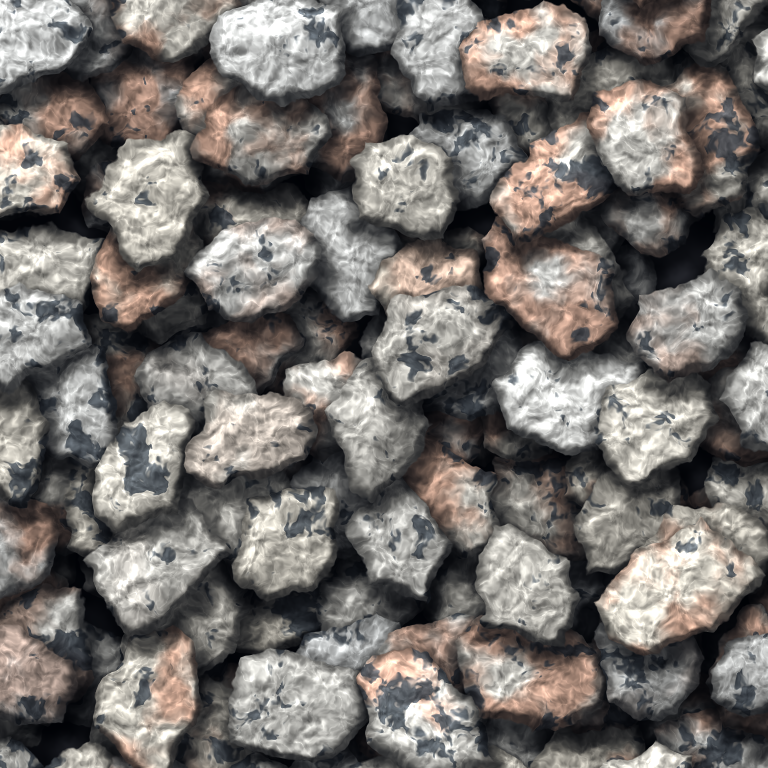
This texture is drawn by a Shadertoy shader. Its source:

```glsl
#define STONES 5.8
#define LAYERS 4
#define FACETS 8
#define JITTER 0.62
#define EDGE_WARP 0.075
#define ROUGHNESS 1.5
#define PINK_SHARE 0.5
#define SHADOW 0.72
#define LIGHT normalize(vec3(-0.3, 0.6, 0.75))

float hash(vec2 p) {
    return fract(sin(dot(p, vec2(127.1, 311.7))) * 43758.5453);
}

float noise(vec2 p) {
    vec2 i = floor(p), f = fract(p);
    f = f * f * (3.0 - 2.0 * f);
    return mix(mix(hash(i), hash(i + vec2(1, 0)), f.x),
               mix(hash(i + vec2(0, 1)), hash(i + vec2(1, 1)), f.x), f.y);
}

float fbm(vec2 p) {
    float sum = 0.0, amp = 0.53;
    for (int i = 0; i < 4; i++) {
        sum += amp * noise(p);
        p = mat2(1.6, 1.2, -1.2, 1.6) * p + 5.3;
        amp *= 0.5;
    }
    return sum;
}

// Granite: pale feldspar, pink stains, dark mica and a crackled, rough skin
vec3 granite(vec2 p, vec2 id, vec3 normal) {
    vec2 t = p + 3.7 * mod(id, 41.0);
    float blotch = fbm(t * 5.5);
    float stain = fbm(t * 2.6 + 17.0);
    float fine = noise(t * 34.0);
    float relief = fbm(t * 9.0) - fbm(t * 9.0 + vec2(-0.14, 0.28));
    float crack = 1.0 - abs(2.0 * noise(t * 17.0 + 3.0 * blotch) - 1.0);

    vec3 pale = mix(vec3(0.80, 0.81, 0.81), vec3(0.86, 0.84, 0.79), hash(id + 0.37));
    vec3 pink = vec3(0.83, 0.65, 0.56);
    vec3 mica = vec3(0.25, 0.28, 0.31);

    float pinkness = smoothstep(1.0 - PINK_SHARE, 1.15 - PINK_SHARE, hash(id + 0.61));
    vec3 col = mix(pale, pink, pinkness * smoothstep(0.36, 0.62, stain) * 0.85);
    float micaLevel = mix(0.54, 0.72, hash(id + 0.83));
    float dark = smoothstep(micaLevel, micaLevel + 0.1, blotch + 0.16 * (fine - 0.5));
    col = mix(col, mica, dark * 0.85);
    col *= 0.82 + 0.24 * fine + 0.16 * crack * crack * crack;
    col *= mix(0.82, 1.1, hash(id + 0.19));

    float light = 0.34 + 0.78 * max(dot(normal, LIGHT), 0.0);
    return col * light * clamp(1.0 + ROUGHNESS * relief, 0.5, 1.5);
}

// Paints one faceted stone, with its shadow, over the pile
void paintStone(inout vec3 col, vec2 p, vec2 id, float depth, float px) {
    float turn = 6.2832 * hash(id + 0.11);
    vec2 axis = vec2(cos(turn), sin(turn));
    float halfLength = mix(0.46, 0.64, hash(id + 0.23));
    float halfWidth = mix(0.34, 0.43, hash(id + 0.47));
    float edge = 1.0, shade = 1.0, total = 0.0;
    vec2 slopeSum = vec2(0.0);

    // Each facet has a steep flank and a gentler shoulder, joined by a soft minimum
    for (int i = 0; i < FACETS; i++) {
        vec2 seed = id + 7.31 * float(i + 1);
        float a = 6.2832 * (float(i) + 0.75 * hash(seed)) / float(FACETS);
        vec2 n = vec2(cos(a), sin(a));
        vec2 along = vec2(dot(n, axis), n.x * axis.y - n.y * axis.x);
        float reach = length(along * vec2(halfLength, halfWidth));
        reach *= mix(0.82, 1.06, hash(seed + 0.3));
        float e = reach - dot(p, n);
        edge = min(edge, e);
        shade = min(shade, e + dot(vec2(0.03, -0.08), n));
        float slope = mix(0.1, 0.95, hash(seed + 0.6));
        float flank = exp(-45.0 * clamp(2.4 * e, -0.5, 1.5));
        float shoulder = exp(-45.0 * clamp(0.09 + slope * e, -0.5, 1.5));
        slopeSum += n * (2.4 * flank + slope * shoulder);
        total += flank + shoulder;
    }

    col *= 1.0 - SHADOW * smoothstep(-0.17, 0.03, shade);
    if (edge > -px) {
        vec3 normal = normalize(vec3(slopeSum / total, 1.0));
        vec3 stone = granite(p, id, normal) * depth;
        stone *= mix(0.68, 1.0, smoothstep(0.0, 0.09, edge));
        col = mix(col, stone, smoothstep(-px, px, edge));
    }
}

void mainImage(out vec4 fragColor, in vec2 fragCoord) {
    vec2 uv = fragCoord / iResolution.y * STONES;
    float px = STONES / iResolution.y;

    // Ragged outlines
    vec2 warp = vec2(fbm(uv * 5.0), fbm(uv * 5.0 + 31.0)) - 0.5;
    vec2 pos = uv + EDGE_WARP * 2.0 * warp;

    // Pile the layers from the bottom up
    vec3 col = vec3(0.15, 0.15, 0.16);
    for (int layer = 0; layer < LAYERS; layer++) {
        float level = float(layer);
        float depth = mix(0.72, 1.06, level / float(LAYERS - 1));
        vec2 grid = pos + level * vec2(0.47, 0.31);
        for (int j = -1; j <= 1; j++)
        for (int i = -1; i <= 1; i++) {
            vec2 cell = floor(grid) + vec2(i, j);
            vec2 id = cell + 37.0 * level + 11.0;
            vec2 jitter = vec2(hash(id), hash(id + 0.53)) - 0.5;
            vec2 p = grid - cell - 0.5 - JITTER * jitter;
            if (dot(p, p) < 1.0) paintStone(col, p, id, depth, px);
        }
    }

    // Cool the shadows slightly
    float lum = dot(col, vec3(0.3, 0.59, 0.11));
    col += vec3(0.0, 0.006, 0.02) * (1.0 - smoothstep(0.1, 0.45, lum));
    fragColor = vec4(clamp(col, 0.0, 1.0), 1.0);
}
```
